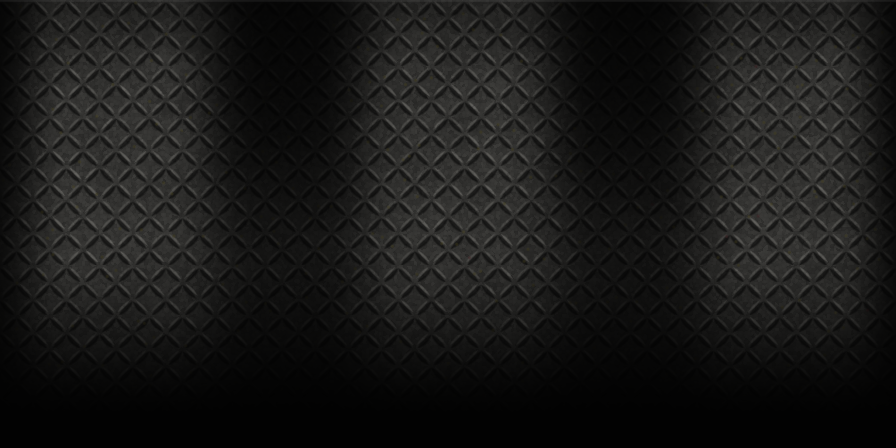
A WebGL 1 fragment shader for this texture:

```glsl
precision highp float;
// Dark worn diamond-plate steel under three soft lights, fading to black below.
uniform vec2 u_resolution;

float hash(vec2 p) {
  p = fract(p * vec2(0.1031, 0.1137));
  p += dot(p, p.yx + 33.33);
  return fract((p.x + p.y) * p.x * 97.31);
}

// Distance to the nearest scattered point, and that point's random value.
vec2 cellular(vec2 p) {
  vec2 nearest = vec2(9.0, 0.0);
  for (int j = -1; j <= 1; j++) {
    for (int i = -1; i <= 1; i++) {
      vec2 cell = floor(p) + vec2(float(i), float(j));
      vec2 point = cell + vec2(hash(cell + 3.1), hash(cell + 17.7));
      float d = length(p - point);
      if (d < nearest.x) nearest = vec2(d, hash(cell + 41.3));
    }
  }
  return nearest;
}

// Signed distance to a pointed lens lying along x.
float lens(vec2 p, float halfLength, float halfWidth) {
  p = abs(p);
  float offset = (halfLength * halfLength - halfWidth * halfWidth) / (2.0 * halfWidth);
  float arc = length(p + vec2(0.0, offset)) - offset - halfWidth;
  return p.x > halfLength ? max(arc, p.x - halfLength) : arc;
}

void main() {
  vec2 uv = gl_FragCoord.xy / u_resolution;
  vec2 pos = vec2(uv.x * u_resolution.x / u_resolution.y, uv.y);

  // Raised lugs: a checkerboard of alternating diagonals.
  vec2 grid = pos * 27.0;
  vec2 cell = floor(grid);
  vec2 q = fract(grid) - 0.5;
  float side = mod(cell.x + cell.y, 2.0) * 2.0 - 1.0;
  vec2 lug = vec2(q.x + side * q.y, q.y - side * q.x) * 0.7071;
  float soft = 27.0 / u_resolution.y * 0.7 + 0.02;
  float body = 1.0 - smoothstep(-soft, soft, lens(lug, 0.56, 0.14));
  float shadow = 1.0 - smoothstep(-soft, soft * 1.5, lens(lug + vec2(0.0, 0.13), 0.55, 0.13));
  float crest = 1.0 - smoothstep(-soft, soft, lens(lug - vec2(0.0, 0.07), 0.48, 0.08));
  float wear = 0.65 + 0.7 * hash(cell + 7.0);

  // Broad stains and fine grain on the steel.
  float stain = sin(pos.x * 17.0 + 2.0 * sin(pos.y * 13.0)) * sin(pos.y * 21.0 + sin(pos.x * 29.0));
  vec2 grain = cellular(pos * 130.0);
  float metal = 0.168 + 0.010 * stain + 0.045 * (grain.y - 0.5) + 0.02 * (0.5 - grain.x);
  metal *= 1.0 - 0.58 * shadow * (1.0 - 0.5 * crest);
  metal += 0.02 * body + 0.095 * crest * wear * (side > 0.0 ? 0.75 : 1.0);
  vec3 color = metal * vec3(1.01, 1.0, 0.96);

  // Sparse ochre and rust flecks.
  vec2 fleck = cellular(pos * 32.0 + 5.0);
  float spot = step(0.84, fleck.y) * (1.0 - smoothstep(0.05, 0.17, fleck.x));
  vec3 rust = fleck.y > 0.97 ? vec3(0.25, 0.12, 0.13) : vec3(0.24, 0.22, 0.09);
  color = mix(color, rust, 0.4 * spot);

  // Three vertical pools of light, with the deepest gaps near the top.
  float pool = 0.5 + 0.5 * cos(6.2832 * (uv.x - 0.51) / 0.38);
  float gap = mix(0.42, 0.14, smoothstep(0.4, 0.85, uv.y));
  float light = mix(gap, 1.12, smoothstep(0.0, 0.85, pool));
  light *= smoothstep(0.06, 0.48, uv.y) * (1.0 - 0.3 * smoothstep(0.8, 1.0, uv.y));
  light *= smoothstep(-0.06, 0.07, uv.x) * smoothstep(1.05, 0.92, uv.x);
  color = color * light + 0.008;

  // Thin pale line along the top edge.
  color += 0.06 * smoothstep(0.994, 0.998, uv.y);
  gl_FragColor = vec4(color, 1.0);
}
```
